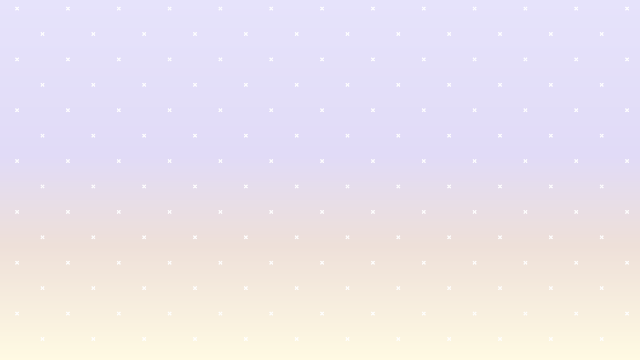
Write a Shadertoy shader that draws this background.

```glsl
// Pastel dusk gradient with a staggered lattice of tiny white crosses.
#define PITCH vec2(0.1412, 0.0706)    // column and row spacing, in canvas heights
#define FIRST vec2(0.0475, 0.0238)    // first cross, measured from the top left
#define ARM 0.0034                    // reach of each diagonal arm along x and y
#define HALF_WIDTH 0.0019             // half the stroke width
#define CROSS_ALPHA 0.92
#define LAVENDER_STOP 0.43
#define BLUSH_STOP 0.68

const vec3 SKY      = vec3(0.902, 0.890, 0.984);
const vec3 LAVENDER = vec3(0.882, 0.859, 0.969);
const vec3 BLUSH    = vec3(0.933, 0.878, 0.851);
const vec3 CREAM    = vec3(1.000, 0.980, 0.890);

// Piecewise linear gradient, t runs from top (0) to bottom (1).
vec3 duskGradient(float t) {
    vec3 upper = mix(SKY, LAVENDER, clamp(t / LAVENDER_STOP, 0.0, 1.0));
    float toBlush = clamp((t - LAVENDER_STOP) / (BLUSH_STOP - LAVENDER_STOP), 0.0, 1.0);
    float toCream = clamp((t - BLUSH_STOP) / (1.0 - BLUSH_STOP), 0.0, 1.0);
    return mix(mix(upper, BLUSH, toBlush), CREAM, toCream);
}

// Distance to a diagonal cross; symmetry folds it to a single arm.
float crossDistance(vec2 p) {
    p = abs(p);
    float along = clamp(0.5 * (p.x + p.y), 0.0, ARM);
    return length(p - along) - HALF_WIDTH;
}

// Offset from the nearest lattice point, odd rows shifted by half a column.
vec2 staggeredCell(vec2 p) {
    vec2 cell = (p - FIRST) / PITCH;
    float row = floor(cell.y + 0.5);
    cell.x -= 0.5 * mod(row, 2.0);
    return (fract(cell + 0.5) - 0.5) * PITCH;
}

void mainImage(out vec4 fragColor, in vec2 fragCoord) {
    float pixel = 1.0 / iResolution.y;
    vec2 p = fragCoord * pixel;
    p.y = 1.0 - p.y;

    // Background, then antialiased crosses
    vec3 color = duskGradient(p.y);
    float d = crossDistance(staggeredCell(p));
    float coverage = 1.0 - smoothstep(-0.5 * pixel, 0.5 * pixel, d);
    color = mix(color, vec3(1.0), CROSS_ALPHA * coverage);

    fragColor = vec4(color, 1.0);
}
```
